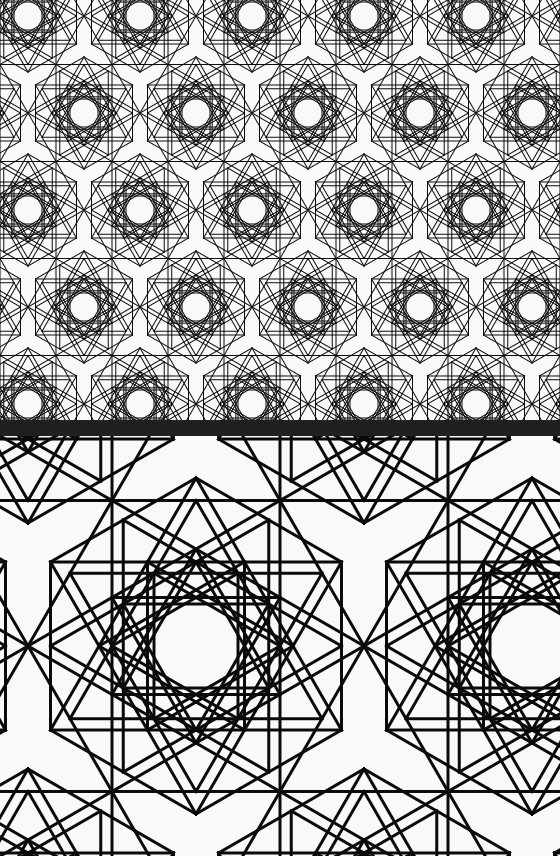
Top: the whole. Bottom: its middle third, enlarged.
Write a Shadertoy shader that draws this pattern.

```glsl
// Staggered rows of twelve-pointed line rosettes, black on off-white.
// Each rosette is two hexagons around nested triangle stars, all drawn as
// chords of circles and repeated on a hexagonal lattice.

#define COLUMNS 5.0       // rosettes across the canvas
#define ROW_SHIFT 0.25    // sideways shift of the lattice, in columns
#define LINE_WIDTH 0.0178 // stroke width, in rosette radii
#define STAR_RATIO 0.57735 // radius of the inner star pair to the outer pair
#define PAPER vec3(0.976)
#define INK vec3(0.04)

const float SQRT3 = 1.7320508;
const float STEP_ANGLE = 0.5235988; // a twelfth of a turn

// Offset from the nearest centre of a hexagonal lattice with unit spacing.
vec2 latticeOffset(vec2 p) {
    vec2 cell = vec2(1.0, SQRT3);
    vec2 a = mod(p + 0.5 * cell, cell) - 0.5 * cell;
    vec2 b = mod(p, cell) - 0.5 * cell;
    return dot(a, a) < dot(b, b) ? a : b;
}

// Coverage of a vertical stroke at x = offset, reaching halfLength each way.
float stroke(vec2 p, float offset, float halfLength, float pixel) {
    float across = 0.5 * LINE_WIDTH - abs(p.x - offset);
    float along = halfLength + 0.5 * LINE_WIDTH - abs(p.y);
    return clamp(across / pixel + 0.5, 0.0, 1.0)
         * clamp(along / pixel + 0.5, 0.0, 1.0);
}

// Chord spanning a third of a circle: one side of an inscribed triangle.
float triangleSide(vec2 p, float radius, float pixel) {
    return stroke(p, 0.5 * radius, 0.5 * SQRT3 * radius, pixel);
}

// Share of paper left bare by one rosette of unit radius.
float rosette(vec2 p, float pixel) {
    float bare = 1.0;
    for (int i = 0; i < 12; i++) {
        float angle = float(i) * STEP_ANGLE;
        vec2 normal = vec2(cos(angle), sin(angle));
        vec2 q = vec2(dot(p, normal), dot(p, vec2(-normal.y, normal.x)));

        // Outer hexagon side
        bare *= 1.0 - stroke(q, 0.5 * SQRT3, 0.5, pixel);

        // Paired triangle sides, then a smaller pair inside them
        float radius = 1.0;
        for (int level = 0; level < 2; level++) {
            bare *= 1.0 - triangleSide(q, radius, pixel);
            bare *= 1.0 - triangleSide(q, radius * 0.5 * SQRT3, pixel);
            radius *= STAR_RATIO;
        }
    }
    return bare;
}

void mainImage(out vec4 fragColor, in vec2 fragCoord) {
    // Canvas in column units, origin at the centre
    float scale = COLUMNS / iResolution.x;
    vec2 p = (fragCoord - 0.5 * iResolution.xy) * scale;
    p.x += ROW_SHIFT;

    // Rosette radius is half the lattice spacing
    float bare = rosette(2.0 * latticeOffset(p), 2.0 * scale);
    fragColor = vec4(mix(INK, PAPER, bare), 1.0);
}
```
